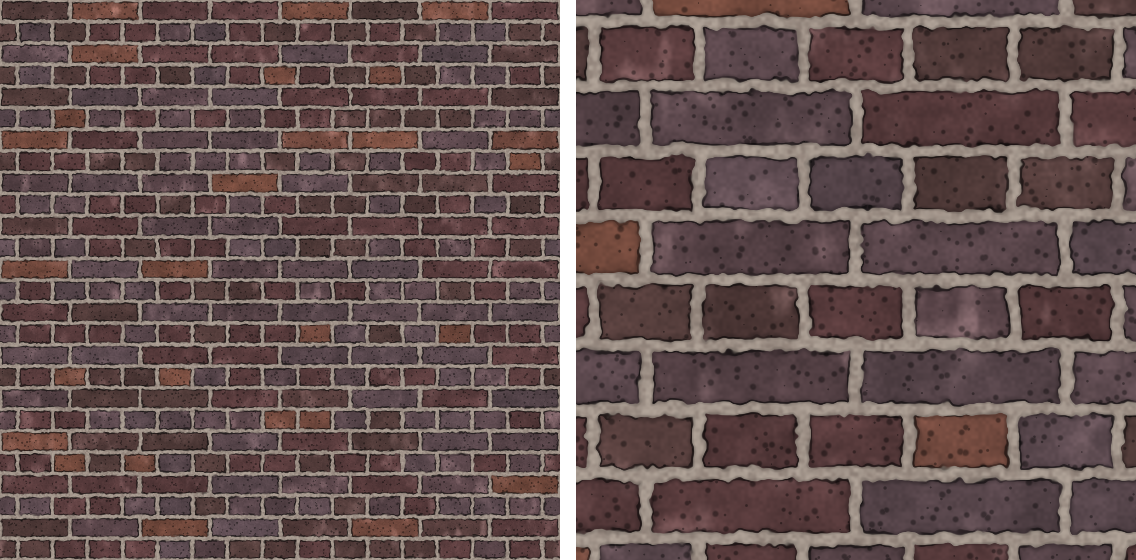
Left, the full canvas; right, a detail of the centre.
A Shadertoy shader for this texture:

```glsl
// Weathered brick wall: courses of long stretchers alternating with short headers, pale mortar.
#define ROWS 26.0
#define STRETCHERS 8.0
#define JOINT 0.0074
#define RAGGED 0.0032
#define SIZE_JITTER 0.0009
#define ORANGE_SHARE 0.085
#define PURPLE vec3(0.355, 0.288, 0.312)
#define MAROON vec3(0.355, 0.238, 0.242)
#define BROWN vec3(0.325, 0.240, 0.230)
#define ORANGE vec3(0.470, 0.300, 0.245)
#define MORTAR_DARK vec3(0.560, 0.505, 0.470)
#define MORTAR_LIGHT vec3(0.670, 0.620, 0.578)

// Three random values from a lattice point and a seed
vec3 hash3(vec2 cell, float seed) {
    uvec3 v = uvec3(ivec3(vec3(cell, seed))) * 1664525u + 1013904223u;
    v.x += v.y * v.z; v.y += v.z * v.x; v.z += v.x * v.y;
    v ^= v >> 16u;
    v.x += v.y * v.z; v.y += v.z * v.x; v.z += v.x * v.y;
    return vec3(v >> 8u) / 16777216.0;
}

// Smooth noise that wraps after the given whole number of cells
float noise(vec2 uv, vec2 period, float seed) {
    vec2 p = uv * period, i = floor(p), f = p - i;
    f = f * f * (3.0 - 2.0 * f);
    vec2 a = mod(i, period), b = mod(i + 1.0, period);
    return mix(mix(hash3(a, seed).x, hash3(vec2(b.x, a.y), seed).x, f.x),
               mix(hash3(vec2(a.x, b.y), seed).x, hash3(b, seed).x, f.x), f.y);
}

float fbm(vec2 uv, vec2 period, float seed) {
    float sum = 0.0, weight = 0.5;
    for (int k = 0; k < 4; k++) {
        sum += weight * noise(uv, period, seed);
        period *= 2.0;
        weight *= 0.5;
    }
    return sum / 0.9375;
}

// Cellular pits: 1 inside a hole, 0 elsewhere
float pits(vec2 uv, float period, float seed) {
    vec2 p = uv * period, cell = floor(p);
    float hole = 0.0;
    for (int y = -1; y <= 1; y++)
    for (int x = -1; x <= 1; x++) {
        vec2 c = cell + vec2(x, y);
        vec3 h = hash3(mod(c, period), seed);
        float radius = 0.42 * smoothstep(0.55, 1.0, h.z);
        float dist = length(p - c - h.xy);
        hole = max(hole, 1.0 - smoothstep(radius * 0.4, radius + 0.05, dist) - step(radius, 0.05));
    }
    return hole;
}

float boxDistance(vec2 p, vec2 halfSize, float radius) {
    vec2 q = abs(p) - halfSize + radius;
    return length(max(q, 0.0)) + min(max(q.x, q.y), 0.0) - radius;
}

void mainImage(out vec4 fragColor, in vec2 fragCoord) {
    vec2 uv = fragCoord / iResolution.xy;
    float pixel = 1.0 / min(iResolution.x, iResolution.y);

    // Course layout: even courses hold headers shifted by half a brick
    float row = floor(uv.y * ROWS);
    bool header = mod(row, 2.0) < 0.5;
    float columns = header ? 2.0 * STRETCHERS : STRETCHERS;
    float x = uv.x * columns + (header ? 0.5 : 0.0);
    vec2 id = vec2(mod(floor(x), columns), row);
    vec2 size = 1.0 / vec2(columns, ROWS);
    vec2 local = (fract(vec2(x, uv.y * ROWS)) - 0.5) * size;
    vec3 shape = hash3(id, 1.0), tone = hash3(id, 2.0);
    float brickSeed = 100.0 + id.x + id.y * 2.0 * STRETCHERS;

    // Ragged brick outline
    vec2 warp = vec2(noise(uv, vec2(130.0), 3.0), noise(uv, vec2(130.0), 4.0)) - 0.5;
    warp += 0.6 * (vec2(noise(uv, vec2(290.0), 5.0), noise(uv, vec2(290.0), 6.0)) - 0.5);
    vec2 halfSize = 0.5 * (size - JOINT) + (shape.xy - 0.5) * SIZE_JITTER;
    float d = boxDistance(local + warp * RAGGED, halfSize, 0.0015);

    // Brick colour, one tone for each brick
    vec3 brick = tone.x < 0.42 ? PURPLE : (tone.x < 0.75 ? MAROON : BROWN);
    brick = mix(brick, MAROON, 0.35 * tone.z);
    if (tone.y < ORANGE_SHARE) brick = mix(ORANGE, MAROON, 0.25 * tone.z);
    brick *= 0.92 + 0.14 * shape.z;

    // Mottling, pale smudges, grain and pits
    float grain = noise(uv, vec2(460.0), 7.0) - 0.5;
    brick *= 0.80 + 0.36 * fbm(uv, vec2(48.0, 60.0), brickSeed);
    float smudge = smoothstep(0.52, 0.85, fbm(uv, vec2(44.0, 26.0), brickSeed + 500.0));
    brick += vec3(0.15, 0.125, 0.125) * smudge * (0.3 + tone.z);
    brick *= 1.0 + 0.13 * grain;
    brick *= 1.0 - 0.38 * pits(uv, 170.0, 8.0);
    brick *= mix(0.78, 1.0, smoothstep(0.0, 0.0035, -d));

    // Sandy mortar, shaded where it meets the bricks
    float sand = 0.55 * fbm(uv, vec2(90.0), 9.0) + 0.45 * noise(uv, vec2(380.0), 10.0);
    vec3 mortar = mix(MORTAR_DARK, MORTAR_LIGHT, smoothstep(0.15, 0.75, sand));
    mortar *= 1.0 + 0.08 * grain;
    mortar *= mix(0.84, 1.0, smoothstep(0.0, 0.0022, d));

    // Broken dark crack around each brick
    vec3 color = mix(brick, mortar, smoothstep(-0.6 * pixel, 0.6 * pixel, d));
    float crack = 1.0 - smoothstep(0.0003, 0.0004 + pixel, abs(d + 0.0004));
    crack *= smoothstep(0.25, 0.65, noise(uv, vec2(120.0), 11.0));
    color *= 1.0 - 0.5 * crack;
    fragColor = vec4(color, 1.0);
}
```
